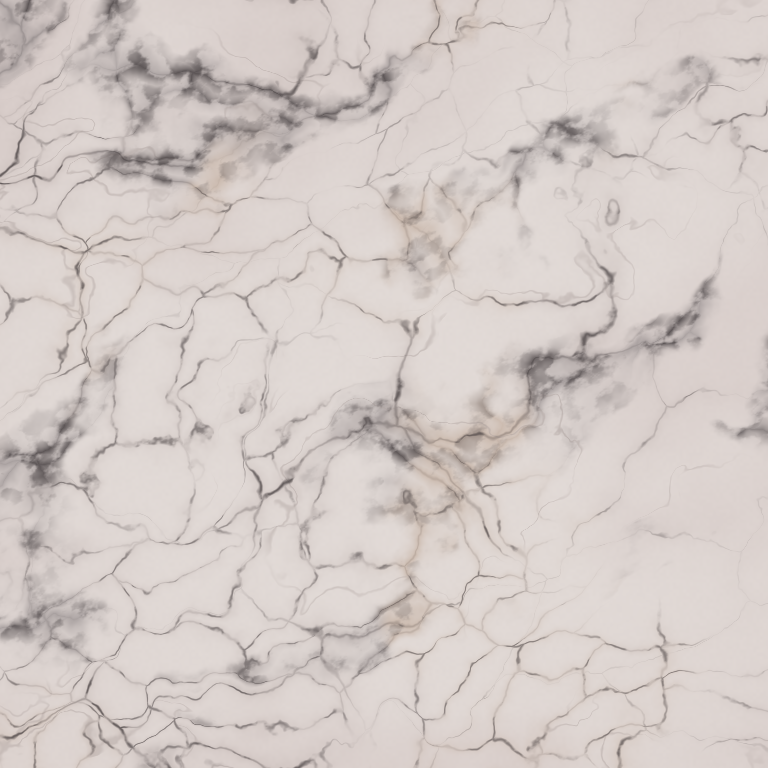
This texture is drawn by a three.js fragment shader. Its source:

```glsl
// Pale pinkish marble with broken, speckled veins that rise to the right.
// Veins follow the borders of two warped, stretched Voronoi patterns;
// noise sets where they fade, darken, spread into bruises or turn beige.
#define VEIN_ANGLE 0.45
#define LARGE_CELLS vec2(4.0, 6.4)
#define SMALL_CELLS vec2(8.5, 13.0)
#define BROAD_WARP 0.22
#define FINE_WARP 0.035
#define STONE vec3(0.882, 0.852, 0.838)
#define BLUSH vec3(0.842, 0.796, 0.784)
#define TAUPE vec3(0.750, 0.700, 0.685)
#define BEIGE vec3(0.780, 0.705, 0.650)
#define SLATE vec3(0.610, 0.580, 0.580)
#define INK vec3(0.250, 0.225, 0.230)

varying vec2 vUv;

float hash(vec2 p) {
  vec3 q = fract(p.xyx * 0.1031);
  q += dot(q, q.yzx + 33.33);
  return fract((q.x + q.y) * q.z);
}

float noise(vec2 p) {
  vec2 cell = floor(p);
  vec2 f = p - cell;
  f = f * f * (3.0 - 2.0 * f);
  vec2 e = vec2(1.0, 0.0);
  float low = mix(hash(cell), hash(cell + e.xy), f.x);
  float high = mix(hash(cell + e.yx), hash(cell + e.xx), f.x);
  return mix(low, high, f.y);
}

float fbm(vec2 p) {
  float sum = 0.0;
  float gain = 0.533;
  for (int i = 0; i < 4; i++) {
    sum += gain * noise(p);
    p = mat2(1.6, 1.2, -1.2, 1.6) * p + 17.3;
    gain *= 0.5;
  }
  return sum;
}

vec2 seedPoint(vec2 cell) {
  return cell + vec2(hash(cell), hash(cell + 71.7));
}

// Distance to the nearest Voronoi border, in cell units.
float borderDistance(vec2 p) {
  vec2 home = floor(p);
  vec2 nearest = vec2(0.0);
  float best = 8.0;
  for (int j = -1; j <= 1; j++) {
    for (int i = -1; i <= 1; i++) {
      vec2 r = seedPoint(home + vec2(float(i), float(j))) - p;
      float d = dot(r, r);
      if (d < best) {
        best = d;
        nearest = r;
      }
    }
  }
  float border = 8.0;
  for (int j = -2; j <= 2; j++) {
    for (int i = -2; i <= 2; i++) {
      vec2 r = seedPoint(home + vec2(float(i), float(j))) - p;
      vec2 away = r - nearest;
      if (dot(away, away) > 0.0001) {
        border = min(border, dot(0.5 * (nearest + r), normalize(away)));
      }
    }
  }
  return border;
}

void main() {
  // Vein space: x runs along the veins, y across them.
  vec2 along = vec2(cos(VEIN_ANGLE), sin(VEIN_ANGLE));
  vec2 p = vec2(dot(vUv, along), dot(vUv, vec2(-along.y, along.x))) + 3.0;
  vec2 broad = vec2(fbm(p * 5.0), fbm(p * 5.0 + 40.0)) - 0.5;
  vec2 fine = vec2(fbm(p * 26.0), fbm(p * 26.0 + 60.0)) - 0.5;
  vec2 q = p + BROAD_WARP * broad + FINE_WARP * fine;

  // Distances to the veins in canvas units.
  float large = borderDistance(q * LARGE_CELLS) / 5.2;
  float small = borderDistance(q * SMALL_CELLS + 9.0) / 10.7;

  // Regional controls and fine grit.
  float presence = smoothstep(0.40, 0.68, fbm(p * vec2(4.0, 6.0) + 21.0));
  float crowd = smoothstep(0.48, 0.66, fbm(p * vec2(3.0, 5.0) + 55.0));
  float bruise = smoothstep(0.55, 0.72, fbm(q * vec2(5.0, 8.0) + 83.0));
  float warm = smoothstep(0.47, 0.60, fbm(p * 4.0 + 12.0));
  float grit = smoothstep(0.42, 0.66, fbm(p * vec2(48.0, 66.0)));

  // Thin lines, wandering threads and soft surroundings.
  float width = mix(0.0018, 0.0050, presence);
  float line = (1.0 - smoothstep(0.0, width, large)) * mix(0.12, 1.0, presence);
  float web = (1.0 - smoothstep(0.0, 0.0035, small)) * crowd;
  float ridge = abs(fbm(q * vec2(5.0, 9.0) + 33.0) - 0.5);
  float thread = (1.0 - smoothstep(0.0, 0.014, ridge)) * presence;
  float haze = exp(-large / 0.011) * mix(0.12, 0.75, presence);
  haze = max(haze, exp(-small / 0.007) * crowd * 0.55);
  float stain = bruise * exp(-min(large, small * 1.6) / 0.020);

  // Layers from pale ground to dark mineral.
  float cloud = smoothstep(0.42, 0.74, fbm(p * vec2(3.0, 4.5) + 5.0));
  float rim = smoothstep(0.30, 0.75, length(vUv - 0.5));
  vec3 color = mix(STONE, BLUSH, clamp(0.55 * cloud + 0.40 * rim, 0.0, 1.0));
  color = mix(color, mix(TAUPE, BEIGE, warm), haze * 0.65);
  color = mix(color, mix(SLATE, BEIGE, warm), stain * 0.75);
  color = mix(color, TAUPE * 0.92, 0.45 * thread);
  float dark = line * mix(0.30, 0.85, grit);
  dark = max(dark, web * mix(0.12, 0.60, grit));
  dark = max(dark, stain * grit * mix(0.85, 0.40, warm));
  color = mix(color, INK, dark * 0.85);
  color += (noise(vUv * 230.0) - 0.5) * 0.008;
  gl_FragColor = vec4(color, 1.0);
}
```
